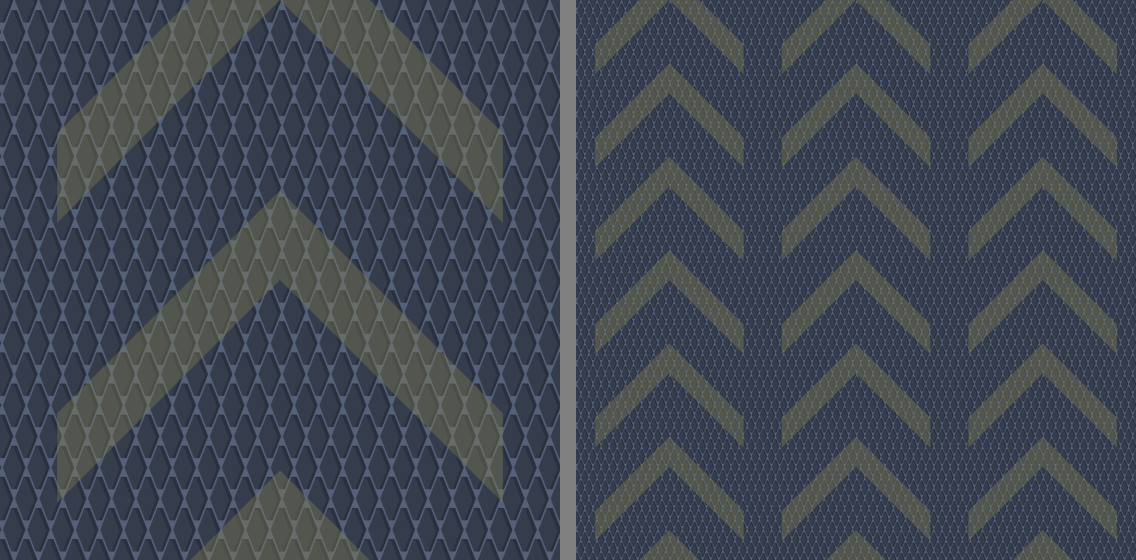
Left, the tile; right, the same tile 3 across and 3 down.
Reproduce this pattern procedurally as a WebGL 2 fragment shader.

```glsl
#version 300 es
precision highp float;
// Slate-blue diamond mesh with recessed, shaded pits under translucent olive chevrons.

#define MESH_REPEATS vec2(23.0, 9.0)
#define MESH_OFFSET vec2(0.0035, -0.0015)
#define WIRE_WIDTH 0.07
#define PIT_CUT 0.70
#define PIT_ROUNDING 0.0010
#define SHADE_SHIFT vec2(0.0060, 0.0022)
#define CHEVRON_REPEATS 2.0
#define CHEVRON_HEIGHT 0.16
#define CHEVRON_HALF_SPAN 0.398
#define CHEVRON_OPACITY 0.37

uniform vec2 u_resolution;
out vec4 fragColor;

const vec3 WIRE_COLOR = vec3(0.335, 0.375, 0.475);
const vec3 FACE_COLOR = vec3(0.208, 0.237, 0.300);
const vec3 SHADE_COLOR = vec3(0.165, 0.190, 0.242);
const vec3 CHEVRON_COLOR = vec3(0.51, 0.51, 0.325);

// Offset from the centre of the nearest diamond, in canvas units.
vec2 diamondCell(vec2 uv) {
  vec2 p = (uv - MESH_OFFSET) * MESH_REPEATS;
  vec2 q = p - floor(p + 0.5);
  if (abs(q.x) + abs(q.y) > 0.5) q = fract(p) - 0.5;
  return q / MESH_REPEATS;
}

// Diamond with its top and bottom points cut flat.
float pitDistance(vec2 p) {
  vec2 halfCell = 0.5 / MESH_REPEATS;
  p = abs(p);
  float slant = dot(p / halfCell, vec2(1.0)) - 1.0 + WIRE_WIDTH;
  slant *= halfCell.x * halfCell.y / length(halfCell);
  vec2 d = vec2(slant, p.y - PIT_CUT * halfCell.y) + PIT_ROUNDING;
  return min(max(d.x, d.y), 0.0) + length(max(d, 0.0)) - PIT_ROUNDING;
}

// Upward chevrons, stacked and trimmed at both sides.
float chevronDistance(vec2 uv) {
  float side = abs(uv.x - 0.5);
  float rise = (uv.y + side - 0.5 * CHEVRON_HEIGHT) * CHEVRON_REPEATS;
  rise = (rise - floor(rise + 0.5)) / CHEVRON_REPEATS;
  float band = (abs(rise) - 0.5 * CHEVRON_HEIGHT) * inversesqrt(2.0);
  return max(band, side - CHEVRON_HALF_SPAN);
}

float coverage(float dist) {
  float pixel = 1.0 / min(u_resolution.x, u_resolution.y);
  return 1.0 - smoothstep(-0.7 * pixel, 0.7 * pixel, dist);
}

void main() {
  vec2 uv = gl_FragCoord.xy / u_resolution;

  // Pit floor slides left and down, leaving a shaded wall at the right.
  vec2 cell = diamondCell(uv);
  float pit = pitDistance(cell);
  float face = pitDistance(cell + SHADE_SHIFT);
  vec3 color = mix(SHADE_COLOR, FACE_COLOR, coverage(face));
  color = mix(WIRE_COLOR, color, coverage(pit));

  // Chevron tint
  color = mix(color, CHEVRON_COLOR, CHEVRON_OPACITY * coverage(chevronDistance(uv)));
  fragColor = vec4(color, 1.0);
}
```
